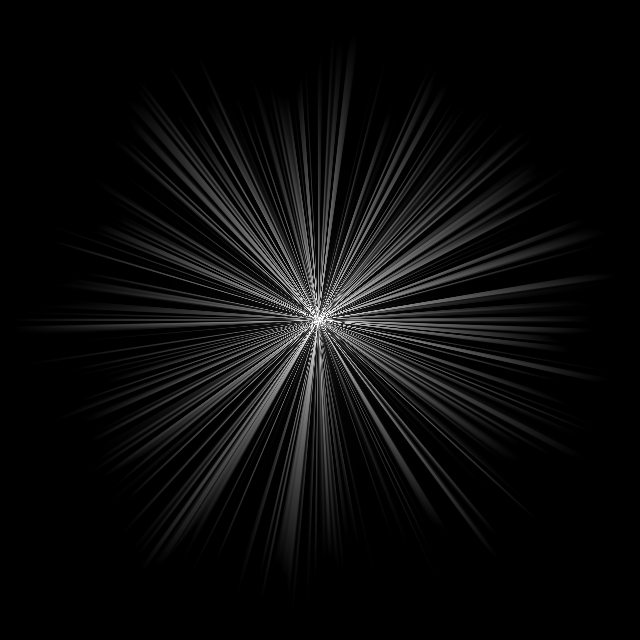
Write a Shadertoy shader that draws this background.

```glsl
// A white starburst of fine, uneven rays fading out over black.

const vec2 CENTER = vec2(0.4975, 0.5);
const float MAX_REACH = 0.48;
const float FINE_RAYS = 500.0;
const float RAY_CLUMPS = 170.0;

// Integer hash of a cell number to 0..1.
float hash(float cell, uint seed) {
    uint n = uint(cell) * 747796405u + seed * 2891336453u;
    n = (n ^ (n >> 16u)) * 2246822519u;
    n = (n ^ (n >> 13u)) * 3266489917u;
    n ^= n >> 16u;
    return float(n & 65535u) / 65535.0;
}

// Smooth noise around the circle, wrapping after the given cell count.
float ringNoise(float turn, float cells, uint seed) {
    float x = turn * cells;
    float cell = floor(x);
    float a = hash(mod(cell, cells), seed);
    float b = hash(mod(cell + 1.0, cells), seed);
    return mix(a, b, smoothstep(0.0, 1.0, x - cell));
}

// Soft angular bump; all angles are in turns.
float lobe(float turn, float middle, float width) {
    float d = fract(turn - middle + 0.5) - 0.5;
    return exp(-d * d / (width * width));
}

// Broad sectors where the rays gather or thin out.
float sectorDensity(float turn) {
    float gathered = lobe(turn, 0.167, 0.016) + lobe(turn, 0.250, 0.006)
                   + lobe(turn, 0.336, 0.012) + lobe(turn, 0.425, 0.012)
                   + lobe(turn, 0.661, 0.012) + lobe(turn, 0.960, 0.012)
                   + lobe(turn, 0.870, 0.015) + lobe(turn, 0.095, 0.012);
    float thinned = lobe(turn, 0.217, 0.014) + lobe(turn, 0.311, 0.008)
                  + lobe(turn, 0.492, 0.024) + lobe(turn, 0.703, 0.016)
                  + lobe(turn, 0.786, 0.010);
    return 0.97 + 0.16 * gathered - 0.22 * thinned;
}

// Ray strength; fine detail averages out where it is far below a pixel.
float rayPattern(float turn, float radius, float pixel) {
    float cellWidth = 6.2832 * radius / FINE_RAYS;
    float detail = smoothstep(0.0, 0.5, cellWidth / pixel);
    float fine = mix(0.62, ringNoise(turn, FINE_RAYS, 17u), mix(0.6, 1.0, detail));
    float clump = ringNoise(turn, RAY_CLUMPS, 43u);
    float strength = fine * mix(0.78, 1.12, clump) * sectorDensity(turn);
    float threshold = mix(0.2, 0.5, clamp(radius / MAX_REACH, 0.0, 1.0));
    return smoothstep(threshold, 0.88, strength);
}

void mainImage(out vec4 fragColor, in vec2 fragCoord) {
    float pixel = 1.0 / min(iResolution.x, iResolution.y);
    vec2 p = (fragCoord - CENTER * iResolution.xy) * pixel;
    float radius = max(length(p), 1e-5);
    float turn = fract(atan(p.y, p.x + 1e-6) / 6.2831853);

    // Each ray ends at its own distance.
    float reach = mix(0.34, MAX_REACH, ringNoise(turn, RAY_CLUMPS, 89u));
    float fade = max(0.0, 1.0 - radius / reach);
    float glow = 0.65 * fade + 0.32 * exp(-radius / 0.07);
    float light = rayPattern(turn, radius, pixel) * glow;

    // Hot core with a faint halo.
    light += 0.45 * exp(-radius * radius / 0.00008);
    light += 0.22 * exp(-radius / 0.05);

    fragColor = vec4(vec3(clamp(light, 0.0, 1.0)), 1.0);
}
```
